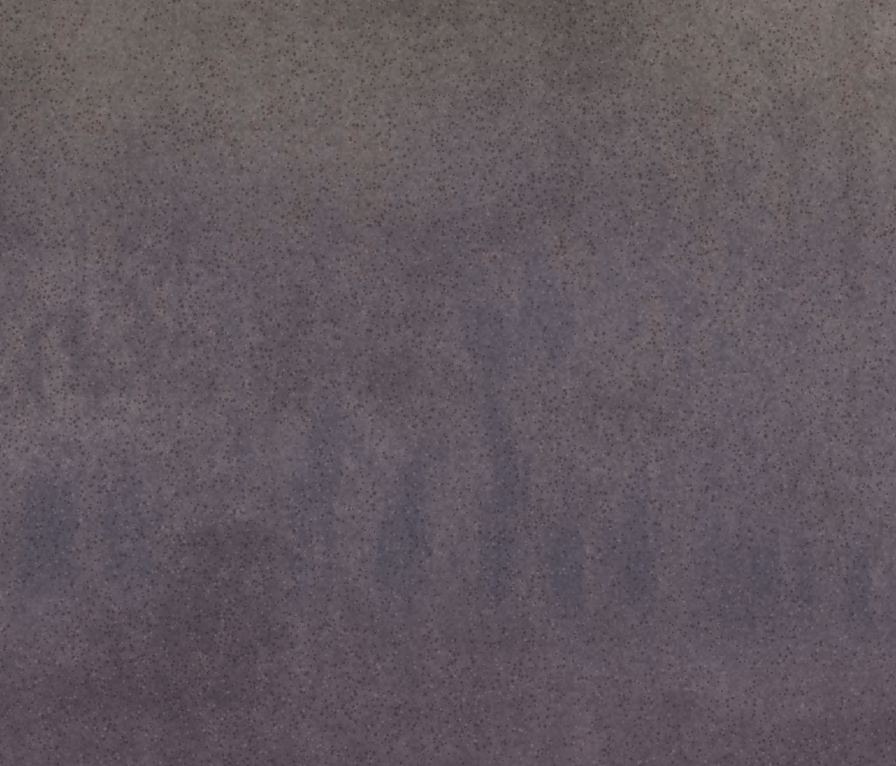
This texture is drawn by a Shadertoy shader. Its source:

```glsl
// Weathered metal plate: olive grey above, fading to dull violet below.
// Stretched layered noise makes stains, bands and drips; cellular noise
// scatters fine dark pits and pale worn flecks over a soft grain.

const vec3 OLIVE  = vec3(0.408, 0.380, 0.370);
const vec3 MAUVE  = vec3(0.392, 0.358, 0.385);
const vec3 PLUM   = vec3(0.348, 0.302, 0.338);
const vec3 SLATE  = vec3(0.300, 0.288, 0.340);
const vec3 WORN   = vec3(0.530, 0.478, 0.480);
const vec3 RUST   = vec3(0.385, 0.325, 0.305);
const vec3 PIT    = vec3(0.215, 0.170, 0.190);

float hash(vec2 p) {
    vec3 q = fract(p.xyx * 0.1031);
    q += dot(q, q.yzx + 33.33);
    return fract((q.x + q.y) * q.z);
}

float valueNoise(vec2 p) {
    vec2 cell = floor(p), f = fract(p);
    f = f * f * (3.0 - 2.0 * f);
    float low  = mix(hash(cell), hash(cell + vec2(1, 0)), f.x);
    float high = mix(hash(cell + vec2(0, 1)), hash(cell + vec2(1, 1)), f.x);
    return mix(low, high, f.y);
}

// Layered noise, centred on zero
float layers(vec2 p, int octaves) {
    float sum = 0.0, amplitude = 0.5;
    for (int i = 0; i < octaves; i++) {
        sum += amplitude * (valueNoise(p) - 0.5);
        p = mat2(1.94, 0.2, -0.2, 1.94) * p + 17.3;
        amplitude *= 0.56;
    }
    return sum * 2.0;
}

// Soft dots of random size, one per jittered cell; density sets their share
float specks(vec2 p, float density) {
    vec2 cell = floor(p);
    float cover = 0.0;
    for (int y = -1; y <= 1; y++)
    for (int x = -1; x <= 1; x++) {
        vec2 c = cell + vec2(x, y);
        vec2 centre = c + vec2(hash(c + 3.1), hash(c + 47.7));
        float radius = mix(0.25, 0.6, hash(c + 91.3));
        float present = step(hash(c + 143.9), density);
        float dot0 = 1.0 - smoothstep(radius * 0.35, radius, distance(p, centre));
        cover = max(cover, present * dot0);
    }
    return cover;
}

float patchMask(vec2 p, vec2 centre, vec2 radius) {
    vec2 d = (p - centre) / radius;
    return exp(-dot(d, d));
}

vec3 verticalFade(float h) {
    vec3 c = mix(PLUM, MAUVE, smoothstep(0.02, 0.55, h));
    return mix(c, OLIVE, smoothstep(0.62, 0.97, h));
}

void mainImage(out vec4 fragColor, in vec2 fragCoord) {
    vec2 p = fragCoord / iResolution.y;
    float right = iResolution.x / iResolution.y;

    // Broad stains, horizontal bands and vertical drips
    vec2 bent = p + 0.012 * sin(p.yx * vec2(19.0, 13.0) + sin(p.xy * 31.0));
    float cloud  = layers(bent * vec2(4.0, 5.0) + 5.0, 5);
    float band   = layers(bent * vec2(1.6, 10.0) + 21.0, 4);
    float drip   = layers(p * vec2(26.0, 4.0) + 38.0, 4);
    float mottle = layers(p * vec2(48.0, 36.0) + 60.0, 4);
    vec3 color = verticalFade(p.y + 0.12 * cloud);
    color *= 1.0 + 0.13 * cloud + 0.10 * band + 0.06 * drip + 0.07 * mottle;

    // Cool slate runs, strongest in the middle and along a low band
    float cool = 0.75 * patchMask(p, vec2(0.52 * right, 0.48), vec2(0.55, 0.28))
               + 0.75 * patchMask(p, vec2(0.15 * right, 0.30), vec2(0.50, 0.10))
               + 0.65 * patchMask(p, vec2(0.90 * right, 0.23), vec2(0.40, 0.07));
    float run = smoothstep(-0.05, 0.45, 0.75 * drip + 0.5 * cloud + 0.3 * band);
    color = mix(color, SLATE, clamp(cool * (0.12 + 0.75 * run), 0.0, 0.8));

    // Pale worn areas with ragged streaked edges
    float wear = patchMask(p, vec2(0.08 * right, 0.54), vec2(0.27, 0.13))
               + 0.85 * patchMask(p, vec2(0.91 * right, 0.94), vec2(0.20, 0.18))
               + 0.55 * patchMask(p, vec2(0.27 * right, 0.28), vec2(0.16, 0.14))
               + 0.45 * patchMask(p, vec2(0.80 * right, 0.56), vec2(0.22, 0.14));
    float ragged = smoothstep(-0.35, 0.55, 0.6 * drip + 0.6 * mottle + 0.5 * cloud);
    wear = clamp(wear * ragged, 0.0, 1.0);
    color = mix(color, WORN, 0.42 * wear);

    // Faint rusty tint in the upper half
    float rust = smoothstep(0.0, 0.5, mottle + 0.5 * cloud) * smoothstep(0.3, 0.9, p.y);
    color = mix(color, RUST, 0.35 * rust);

    // Fine pits, pale flecks and grain
    float pitDensity = clamp(0.30 + 0.35 * mottle - 0.25 * cloud, 0.08, 0.55);
    color = mix(color, PIT, 0.42 * specks(p * 170.0, pitDensity));
    color = mix(color, WORN, 0.34 * specks(p * 190.0 + 70.0, 0.12 + 0.35 * wear));
    float grain = valueNoise(p * 330.0) + valueNoise(p * 190.0 + 9.0) - 1.0;
    color *= 1.02 + 0.13 * grain;

    fragColor = vec4(color, 1.0);
}
```
